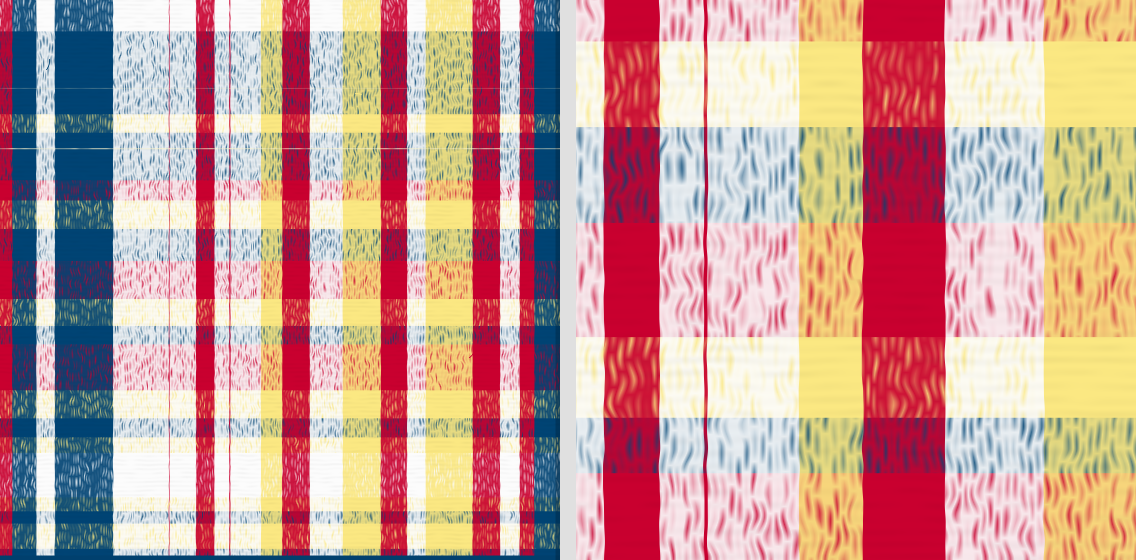
Left, the full canvas; right, a detail of the centre.
Write a WebGL 1 fragment shader that draws this pattern.

```glsl
precision highp float;
// Madras check: one uneven sett of vertical warp stripes crossed by weft bands.
// The warp dominates; the weft shows through slender wavering gaps between
// the threads. Mispicked rows, a hem and stray fibres add wear.

uniform vec2 u_resolution;

const vec3 WHITE = vec3(0.99, 0.99, 0.99);
const vec3 RED = vec3(0.79, 0.0, 0.185);
const vec3 BLUE = vec3(0.0, 0.265, 0.455);
const vec3 YELLOW = vec3(0.985, 0.91, 0.51);

float hash(vec2 p) {
  return fract(sin(dot(p, vec2(127.1, 311.7))) * 43758.5453);
}

float noise(vec2 p) {
  vec2 i = floor(p);
  vec2 f = fract(p);
  f = f * f * (3.0 - 2.0 * f);
  return mix(mix(hash(i), hash(i + vec2(1.0, 0.0)), f.x),
             mix(hash(i + vec2(0.0, 1.0)), hash(i + vec2(1.0, 1.0)), f.x), f.y);
}

// Smooth coverage of the interval from a to b.
float bar(float t, float a, float b) {
  float pixel = 1.0 / u_resolution.y;
  return clamp((t - a) / pixel + 0.5, 0.0, 1.0)
       * clamp((b - t) / pixel + 0.5, 0.0, 1.0);
}

// Later colours overlap earlier ones so that shared edges stay seamless.
vec3 warpColour(float x) {
  float blue = bar(x, -1.0, 0.065) + bar(x, 0.098, 0.202) + bar(x, 0.94, 2.0);
  float yellow = bar(x, 0.466, 0.52) + bar(x, 0.612, 0.70) + bar(x, 0.76, 0.86);
  float red = bar(x, -1.0, 0.022) + bar(x, 0.350, 0.383) + bar(x, 0.504, 0.553)
            + bar(x, 0.680, 0.727) + bar(x, 0.844, 0.893) + bar(x, 0.928, 0.954);
  red += 0.8 * bar(x, 0.3015, 0.303) + bar(x, 0.4095, 0.4115);
  vec3 c = mix(WHITE, BLUE, blue);
  c = mix(c, YELLOW, yellow);
  return mix(c, RED, red);
}

// Measured downward from the top edge.
vec3 weftColour(float v) {
  float white = bar(v, -1.0, 0.07) + bar(v, 0.809, 0.888);
  float red = bar(v, 0.31, 0.358) + bar(v, 0.45, 0.534) + bar(v, 0.60, 0.697);
  float blue = bar(v, 0.056, 0.204) + bar(v, 0.237, 0.322) + bar(v, 0.409, 0.466)
             + bar(v, 0.582, 0.615) + bar(v, 0.747, 0.781) + bar(v, 0.913, 0.935)
             + bar(v, 0.980, 2.0);
  vec3 c = mix(YELLOW, WHITE, white);
  c = mix(c, RED, red);
  return mix(c, BLUE, blue);
}

// Share of weft visible through tapered gaps between warp threads.
float weftShare(vec2 p) {
  float u = p.x * 205.0 + 1.1 * noise(p * vec2(70.0, 75.0));
  float thread = floor(u);
  float s = p.y * 48.0 + 9.0 * hash(vec2(thread, 3.0));
  float taper = sin(3.14159 * fract(s));
  float opening = hash(vec2(thread, floor(s)));
  float profile = 1.0 - abs(2.0 * fract(u) - 1.0);
  return 0.08 + 0.78 * opening * taper * profile;
}

// Coverage of one short bent fibre.
float fibre(vec2 p, float id) {
  vec2 d = p - vec2(hash(vec2(id, 1.0)), hash(vec2(id, 2.0)));
  float angle = 6.2832 * hash(vec2(id, 5.0));
  d = mat2(cos(angle), -sin(angle), sin(angle), cos(angle)) * d;
  float halfLength = mix(0.005, 0.012, hash(vec2(id, 7.0)));
  d.y += 20.0 * (d.x * d.x - halfLength * halfLength);
  d.x -= clamp(d.x, -halfLength, halfLength);
  float pixel = 1.0 / u_resolution.y;
  return 1.0 - smoothstep(0.0009 - 0.5 * pixel, 0.0009 + 0.5 * pixel, length(d));
}

void main() {
  vec2 p = gl_FragCoord.xy / u_resolution;
  float v = 1.0 - p.y;

  // Stripe edges waver slightly along the threads.
  float waver = 0.0012 * (noise(vec2(p.x * 40.0, p.y * 90.0)) - 0.5);
  vec3 colour = mix(warpColour(p.x + waver), weftColour(v), weftShare(p));

  // Faint cross threads, broken along their length.
  float pick = 0.5 + 0.5 * cos(6.2832 * 128.0 * p.y + 2.0 * noise(p * 45.0));
  colour *= 1.0 - 0.035 * pick * noise(p * vec2(60.0, 128.0));

  // Two mispicked pale weft rows.
  float broken = 0.4 + 0.6 * noise(p * vec2(90.0, 3.0));
  float mispick = 0.35 * bar(v, 0.157, 0.1585) + 0.8 * bar(v, 0.2645, 0.2665);
  colour = mix(colour, mix(WHITE, YELLOW, 0.4), mispick * broken);

  // Stray fibres in the yarn colours.
  for (int i = 0; i < 6; i++) {
    float id = float(i) + 11.0;
    float pickYarn = mod(float(i), 3.0);
    vec3 yarn = pickYarn < 0.5 ? RED : (pickYarn < 1.5 ? YELLOW : BLUE);
    colour = mix(colour, yarn, 0.9 * fibre(p, id));
  }

  // Solid hem along the bottom and a shaded right selvedge.
  colour = mix(colour, BLUE * 0.95, bar(v, 0.992, 2.0));
  colour *= 1.0 - 0.2 * bar(p.x, 0.992, 2.0);
  gl_FragColor = vec4(colour, 1.0);
}
```
